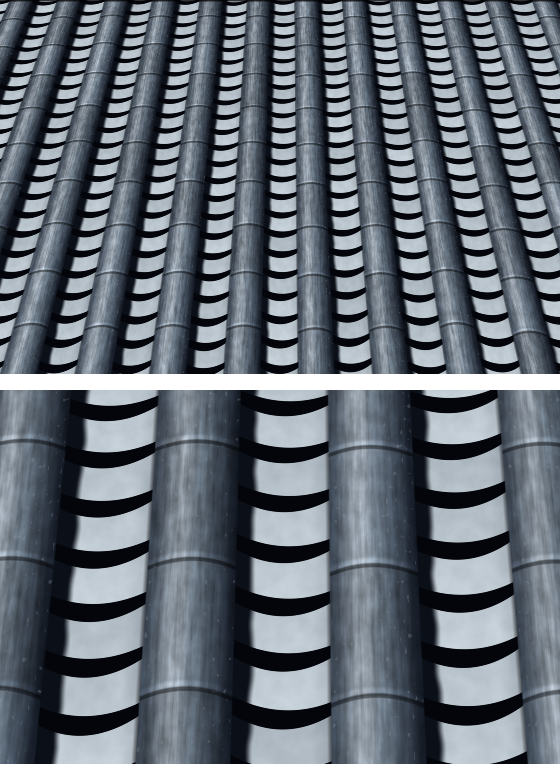
Top, the full canvas; bottom, a detail of the centre.
This texture is drawn by a WebGL 1 fragment shader. Its source:

```glsl
precision highp float;
// Sloping tiled roof: round ridge tubes and sagging pan tiles in perspective.
uniform vec2 u_resolution;

#define HORIZON 1.757       // distance of the vanishing point above the top edge
#define COLUMN_SCALE 0.0482 // column pitch per unit of depth
#define ROW_SCALE 108.7     // pan rows: row = ROW_SCALE / depth
#define TUBE_RADIUS 0.242   // in column pitches
#define TUBE_LENGTH 2.38    // in pan rows
#define PAN_SAG 0.22        // droop of the pan edge, in rows
#define BAND_HALF 0.135     // half height of the dark gap under each pan
#define WEAR 0.20           // strength of streaks and stains

const vec3 BLACK = vec3(0.01, 0.02, 0.04);
const vec3 NAVY = vec3(0.10, 0.13, 0.18);
const vec3 SLATE = vec3(0.24, 0.28, 0.33);
const vec3 STEEL = vec3(0.40, 0.45, 0.50);
const vec3 SILVER = vec3(0.58, 0.62, 0.66);
const vec3 PALE = vec3(0.79, 0.83, 0.86);

float hash(vec2 p) {
  return fract(sin(dot(p, vec2(127.1, 311.7))) * 43758.545);
}

float gradientDot(vec2 cell, vec2 offset) {
  float angle = 6.2832 * hash(cell);
  return dot(vec2(cos(angle), sin(angle)), offset);
}

float gradientNoise(vec2 p) {
  vec2 i = floor(p), f = fract(p);
  vec2 w = f * f * f * (f * (f * 6.0 - 15.0) + 10.0);
  vec2 e = vec2(1.0, 0.0);
  float low = mix(gradientDot(i, f), gradientDot(i + e, f - e), w.x);
  float high = mix(gradientDot(i + e.yx, f - e.yx), gradientDot(i + 1.0, f - 1.0), w.x);
  return mix(low, high, w.y);
}

float fbm(vec2 p) {
  float sum = 0.0, gain = 0.6;
  for (int i = 0; i < 3; i++) {
    sum += gain * gradientNoise(p);
    p = p * 2.1 + 7.3;
    gain *= 0.5;
  }
  return sum;
}

// Pan tiles in the trough between two tubes; roof = (column, row).
vec3 panColor(vec2 roof, vec2 pixel, float shadowWidth) {
  float column = floor(roof.x);
  float across = fract(roof.x);
  float g = (across - 0.5) / (0.5 - TUBE_RADIUS);
  float tilt = 0.14 * g * (hash(vec2(column, 3.0)) - 0.5);
  float q = roof.y + PAN_SAG * (1.0 - g * g) + tilt - 0.75
          + 0.3 * (hash(vec2(column, 9.0)) - 0.5);
  float f = fract(q);
  vec2 tile = vec2(column, floor(q));

  // Brushed pale surface, a little different on every tile
  float tone = 0.70 + 0.34 * (hash(tile) - 0.5) + 0.22 * (0.5 - f);
  tone += 1.6 * WEAR * fbm(roof * vec2(9.0, 2.5) + 5.0 * hash(tile + 4.0));
  tone -= 0.35 * smoothstep(0.55, 1.0, abs(g));
  vec3 color = mix(SILVER, PALE, clamp(tone, -0.4, 1.15));

  // Shadow thrown by the tube on the left, contact shade on the right
  float edge = TUBE_RADIUS + shadowWidth + 0.02 * gradientNoise(roof * vec2(1.0, 2.0));
  float lit = smoothstep(edge - 0.012 - pixel.x, edge + 0.025 + pixel.x, across);
  color = mix(mix(BLACK, NAVY, 0.35), color, lit);
  color *= 1.0 - 0.45 * smoothstep(0.9, 1.0, g);

  // Dark opening between overlapping tiles
  float halfHeight = BAND_HALF + 0.03 * (1.0 - g * g) - 0.02 * g;
  float band = min(f, 1.0 - f);
  float open = 1.0 - smoothstep(halfHeight - 0.6 * pixel.y, halfHeight + 0.6 * pixel.y, band);
  return mix(color, BLACK, open);
}

// Round tube; s runs from -1 to 1 over its visible width.
vec3 tubeColor(float s, float column, float row, float pixelRow) {
  float q = (row - 0.18 * (1.0 - s * s)) / TUBE_LENGTH - 0.275
          + 0.16 * (hash(vec2(column, 21.0)) - 0.5);
  float f = fract(q);
  float segment = hash(vec2(column, floor(q)));

  // Light comes from the upper left
  vec3 color = mix(SLATE, SILVER, smoothstep(-1.0, -0.28, s));
  color = mix(color, STEEL, smoothstep(-0.28, 0.15, s));
  color = mix(color, SLATE, smoothstep(0.1, 0.58, s));
  color = mix(color, NAVY * 0.8, smoothstep(0.5, 1.0, s));

  // Long streaks, stains and pale flecks
  vec2 skin = vec2(s * 2.0 + column * 13.0, row);
  float streak = fbm(skin * vec2(4.0, 0.7));
  float stain = fbm(skin * vec2(1.6, 2.4) + 31.0);
  color *= 0.97 + 0.2 * (segment - 0.5) + WEAR * (2.0 * streak + 1.5 * stain);
  float fleck = smoothstep(0.38, 0.52, gradientNoise(skin * vec2(5.0, 7.0)));
  color = mix(color, SILVER, 0.25 * fleck);

  // Joint ring: fine dark seam with a bright lip above it
  float aa = pixelRow / TUBE_LENGTH;
  float seam = min(f, 1.0 - f);
  color *= 1.0 - 0.42 * (1.0 - smoothstep(0.008, 0.016 + aa, seam));
  color *= 1.0 + 0.22 * smoothstep(0.012, 0.03, f) * (1.0 - smoothstep(0.04, 0.08, f));
  return color;
}

void main() {
  vec2 p = gl_FragCoord.xy / u_resolution;
  float drop = 1.0 - p.y;
  float depth = drop + HORIZON;
  float pitch = COLUMN_SCALE * depth;
  vec2 roof = vec2((p.x - 0.547 - 0.018 * drop) / pitch, ROW_SCALE / depth);
  vec2 pixel = vec2(1.0 / pitch, ROW_SCALE / (depth * depth)) / u_resolution;

  vec3 color = panColor(roof, pixel, mix(0.14, 0.035, p.x));
  float column = floor(roof.x + 0.5);
  float s = (roof.x - column) / TUBE_RADIUS;
  float aa = pixel.x / TUBE_RADIUS;
  float cover = 1.0 - smoothstep(1.0 - aa, 1.0 + aa, abs(s));
  color = mix(color, tubeColor(clamp(s, -1.0, 1.0), column, roof.y, pixel.y), cover);
  color *= mix(0.25, 1.0, smoothstep(0.002, 0.006, drop));
  gl_FragColor = vec4(color, 1.0);
}
```
